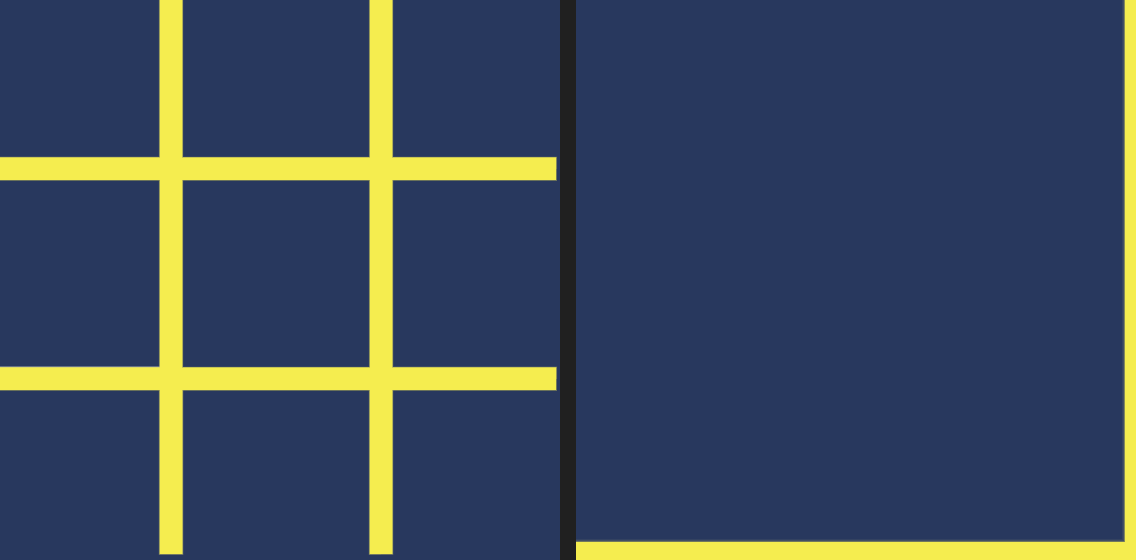
Left: the whole. Right: its middle third, enlarged.
Give the GLSL for this pattern, as a Shadertoy shader.

```glsl
#define PERIOD 0.375
#define HALF_WIDTH 0.0206
#define BAR_CENTER vec2(0.3055, 0.3236)
#define BAR_END vec2(0.9935, 0.0104)
#define FRINGE_WIDTH 0.0013
#define NAVY vec3(0.157, 0.220, 0.370)
#define YELLOW vec3(0.960, 0.930, 0.310)
#define FRINGE_GRAY vec3(0.410, 0.440, 0.420)
#define PALE_GRAY vec3(0.620, 0.640, 0.660)

float hash(vec2 cell) {
    return fract(sin(dot(cell, vec2(12.99, 78.23))) * 4375.85);
}

float coverage(float dist, float pixel) {
    return clamp(0.5 - dist / pixel, 0.0, 1.0);
}

void mainImage(out vec4 fragColor, in vec2 fragCoord) {
    vec2 p = fragCoord / iResolution.xy;
    float pixel = 1.0 / min(iResolution.x, iResolution.y);

    // Signed offset from the nearest bar on each axis
    vec2 gridPos = (p - BAR_CENTER) / PERIOD;
    vec2 offset = (fract(gridPos + 0.5) - 0.5) * PERIOD;
    vec2 cell = floor(gridPos);

    // Bars stop short of the right and bottom borders
    vec2 side = abs(offset) - HALF_WIDTH;
    float vertical = max(side.x, BAR_END.y - p.y);
    float horizontal = max(side.y, p.x - BAR_END.x);

    // Thin uneven fringe: both vertical sides, upper horizontal sides
    float verticalFringe = coverage(vertical - FRINGE_WIDTH, pixel);
    float horizontalFringe = coverage(horizontal - FRINGE_WIDTH, pixel) * step(0.0, offset.y);
    float strength = mix(0.4, 0.8, hash(cell));
    vec3 color = mix(NAVY, FRINGE_GRAY, max(verticalFringe, horizontalFringe) * strength);

    // Paler worn edge above the lower bar's first segment
    float worn = float(cell.x < 0.0 && cell.y == 0.0);
    color = mix(color, PALE_GRAY, horizontalFringe * worn);

    color = mix(color, YELLOW, coverage(min(vertical, horizontal), pixel));
    fragColor = vec4(color, 1.0);
}
```
